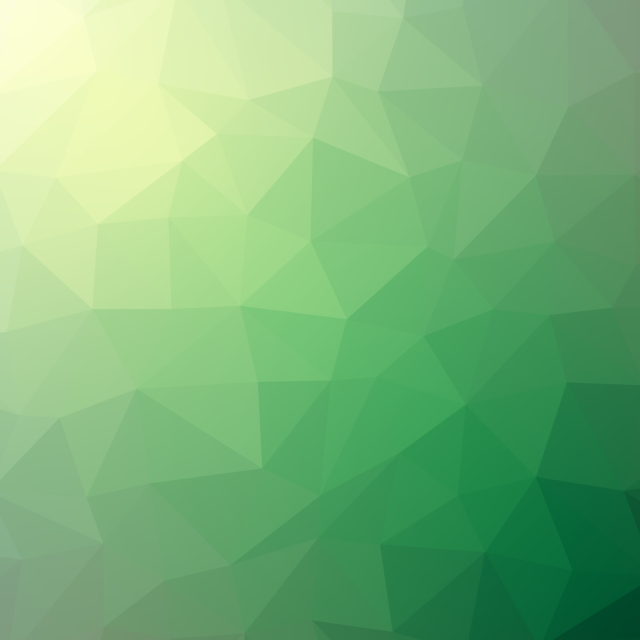
Reproduce this background procedurally as a WebGL 2 fragment shader.

```glsl
#version 300 es
precision highp float;
// Low-poly backdrop: a jittered grid of points is cut into triangles, and each
// facet is tinted from a diagonal cream-to-forest ramp sampled near its centre.
// The two off-diagonal corners fade to a muted grey green.

#define CELLS 8.0          // grid cells across the canvas
#define JITTER 0.36        // largest shift of a grid point, in cells
#define SEED 17.0          // changes the mesh
#define FACET_SHIFT 0.045  // random step along the ramp per facet
#define FACET_SLOPE 0.4    // 0: flat facets, 1: smooth gradient
#define MUTE_POWER 1.4     // how late the muted corners set in

uniform vec2 u_resolution;
out vec4 fragColor;

const int STOPS = 9;
const vec3 RAMP[STOPS] = vec3[STOPS](
    vec3(1.00, 1.00, 0.87), vec3(0.96, 0.99, 0.74), vec3(0.89, 0.96, 0.67),
    vec3(0.65, 0.86, 0.55), vec3(0.45, 0.77, 0.46), vec3(0.25, 0.65, 0.36),
    vec3(0.11, 0.53, 0.28), vec3(0.01, 0.40, 0.22), vec3(0.00, 0.25, 0.15));
const vec3 MUTED = vec3(0.50, 0.60, 0.50);
const vec3 MUTED_LIFT = vec3(0.00, 0.45, 0.45);

float hash(vec2 p) {
    return fract(sin(dot(p + SEED, vec2(127.1, 311.7))) * 43758.5);
}

float cross2(vec2 a, vec2 b) {
    return a.x * b.y - a.y * b.x;
}

// Twice the signed area, positive when counter-clockwise
float area(vec2 a, vec2 b, vec2 c) {
    return cross2(b - a, c - a);
}

vec2 meshPoint(vec2 id) {
    vec2 r = vec2(hash(id), hash(id + 41.3));
    return id + JITTER * (2.0 * r - 1.0);
}

// Ramp from the upper left to the lower right, muted away from that diagonal
vec3 backdrop(vec2 p, float shift) {
    p = clamp(p, 0.0, 1.0);
    float along = clamp(0.5 * (p.x + 1.0 - p.y) + shift, 0.0, 1.0);
    float across = abs(p.x + p.y - 1.0);
    float stop = along * float(STOPS - 1);
    int i = min(int(stop), STOPS - 2);
    vec3 ramp = mix(RAMP[i], RAMP[i + 1], stop - float(i));
    vec3 muted = MUTED + (0.5 - along) * MUTED_LIFT;
    return mix(ramp, muted, pow(across, MUTE_POWER));
}

// Signed distance to the line a-b, positive on its left
float edgeDistance(vec2 p, vec2 a, vec2 b) {
    return cross2(b - a, p - a) / length(b - a);
}

// Facet colour weighted by its soft coverage; alpha holds the weight
vec4 facet(vec2 p, vec2 a, vec2 b, vec2 c, float soft) {
    float d = min(edgeDistance(p, a, b),
                  min(edgeDistance(p, b, c), edgeDistance(p, c, a)));
    float cover = smoothstep(-soft, soft, d);
    vec2 centre = (a + b + c) / 3.0;
    float shift = FACET_SHIFT * (hash(floor(centre * 50.0)) - 0.5);
    vec3 colour = backdrop(mix(centre, p, FACET_SLOPE) / CELLS, shift);
    return vec4(colour, 1.0) * cover;
}

void main() {
    vec2 p = CELLS * gl_FragCoord.xy / u_resolution;
    float soft = 0.7 * CELLS / min(u_resolution.x, u_resolution.y);
    vec2 home = floor(p);
    vec4 sum = vec4(0.0);

    // Shifted quads can reach into any neighbouring cell
    for (int y = -1; y <= 1; y++) {
        for (int x = -1; x <= 1; x++) {
            vec2 id = home + vec2(x, y);
            vec2 a = meshPoint(id);
            vec2 b = meshPoint(id + vec2(1.0, 0.0));
            vec2 c = meshPoint(id + vec2(1.0, 1.0));
            vec2 d = meshPoint(id + vec2(0.0, 1.0));

            // Cut along the diagonal that avoids slivers
            float cutAC = min(area(a, b, c), area(a, c, d));
            float cutBD = min(area(a, b, d), area(b, c, d));
            if (cutAC > cutBD) {
                sum += facet(p, a, b, c, soft) + facet(p, a, c, d, soft);
            } else {
                sum += facet(p, a, b, d, soft) + facet(p, b, c, d, soft);
            }
        }
    }
    fragColor = vec4(sum.rgb / max(sum.a, 0.0001), 1.0);
}
```
